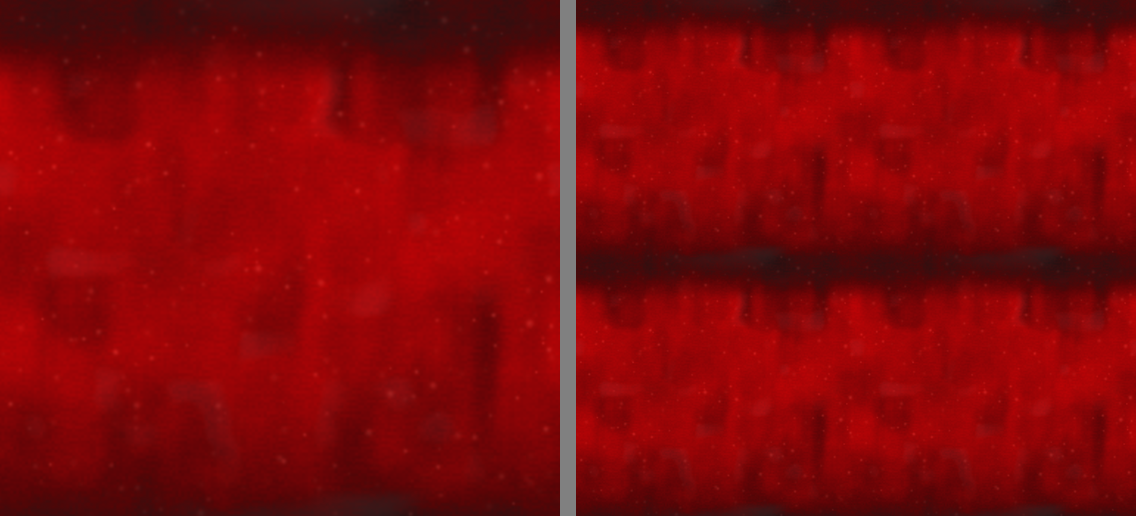
Left: one tile. Right: repeated 2 by 2.
Give the GLSL for this texture, as a WebGL 1 fragment shader.

```glsl
precision highp float;
// Worn deep red cloth or paint: a bright mottled field with soft upright smears,
// fading into charred bands at the top and bottom, with dust specks and grain.
// Built from wrapping value noise, so it tiles in both directions.
uniform vec2 u_resolution;

#define FIELD_RED 0.618
#define CHAR_RED 0.235
#define BOTTOM_FADE 0.34
#define TOP_START 0.81
#define TOP_END 0.96
#define EDGE_WOBBLE 0.13
#define MOTTLE 0.22
#define STREAK 0.11
#define PATCH_DARK 0.11
#define GRAIN 0.045
#define SPECK_GRID vec2(38.0, 35.0)
#define SPECK_SHARE 0.34

float hash(vec2 p) {
  return fract(sin(dot(p, vec2(127.1, 311.7))) * 43758.5453);
}

// Value noise over the unit square, wrapping after a whole number of cells
float noise(vec2 uv, vec2 cells, float seed) {
  vec2 p = uv * cells;
  vec2 i = floor(p);
  vec2 f = p - i;
  f = f * f * f * (f * (f * 6.0 - 15.0) + 10.0);
  vec2 lo = mod(i, cells) + seed;
  vec2 hi = mod(i + 1.0, cells) + seed;
  return mix(mix(hash(lo), hash(vec2(hi.x, lo.y)), f.x),
             mix(hash(vec2(lo.x, hi.y)), hash(hi), f.x), f.y);
}

float fbm(vec2 uv, vec2 cells, float seed) {
  float sum = 0.0;
  float weight = 0.5;
  for (int octave = 0; octave < 5; octave++) {
    sum += weight * noise(uv, cells, seed);
    cells *= 2.0;
    seed += 17.3;
    weight *= 0.5;
  }
  return sum / 0.96875;
}

// Soft round dust specks, one chance per cell of a wrapping grid
float specks(vec2 uv) {
  vec2 p = uv * SPECK_GRID;
  vec2 cell = floor(p);
  float sum = 0.0;
  for (int y = -1; y <= 1; y++) {
    for (int x = -1; x <= 1; x++) {
      vec2 c = cell + vec2(float(x), float(y));
      vec2 id = mod(c, SPECK_GRID);
      vec2 center = c + vec2(hash(id + 3.7), hash(id + 9.1));
      float radius = mix(0.10, 0.26, hash(id + 21.4));
      float strength = hash(id + 33.8);
      vec2 d = (p - center) / radius;
      sum += step(hash(id + 47.2), SPECK_SHARE) * strength * strength * exp(-dot(d, d));
    }
  }
  return sum;
}

void main() {
  vec2 uv = gl_FragCoord.xy / u_resolution;

  // Gentle warp hides the noise lattice
  vec2 warp = vec2(fbm(uv, vec2(6.0), 5.0), fbm(uv, vec2(6.0), 61.0)) - 0.5;
  vec2 q = uv + 0.09 * warp;

  // Bright field between the charred bands; the wobble vanishes at the wrap
  float inside = min(1.0, 8.0 * uv.y * (1.0 - uv.y));
  float wobble = EDGE_WOBBLE * inside * (fbm(uv, vec2(5.0, 4.0), 90.0) - 0.5);
  float rise = 1.0 - clamp((uv.y + 1.6 * wobble) / BOTTOM_FADE, 0.0, 1.0);
  float top = smoothstep(TOP_START, TOP_END, uv.y + 0.5 * wobble);
  float field = (1.0 - rise * rise) * (1.0 - top);

  // Mottling, upright smears and dim patches
  float red = mix(CHAR_RED, FIELD_RED, field);
  red += MOTTLE * (fbm(q, vec2(7.0, 6.0), 120.0) - 0.5);
  float streak = noise(uv + 0.02 * warp, vec2(23.0, 6.0), 150.0);
  red += STREAK * (streak - 0.5) * mix(0.4, 1.0, field);
  float dim = smoothstep(0.5, 0.78, noise(q, vec2(6.0, 5.0), 180.0));
  red -= PATCH_DARK * dim * field * mix(1.2, 0.5, streak);

  // Fine grain and faint cross threads
  red += GRAIN * (noise(uv, vec2(190.0, 175.0), 210.0) - 0.5);
  red += 0.5 * GRAIN * (noise(uv, vec2(60.0, 150.0), 240.0) - 0.5);
  red = clamp(red, 0.15, 0.74);

  // Red ramp, greyer in the dark
  float ash = 1.0 - smoothstep(0.18, 0.36, red);
  vec3 color = vec3(red, mix(0.017, 0.055, ash), mix(0.022, 0.058, ash));

  // Pale rosy blooms, dust, and cold grey stains along the wrap
  float bloom = smoothstep(0.70, 0.95, noise(q, vec2(15.0, 12.0), 270.0));
  color += bloom * field * vec3(0.02, 0.035, 0.04);
  color += specks(uv) * mix(0.6, 1.0, field) * vec3(0.14, 0.09, 0.08);
  float edge = min(uv.y, 1.0 - uv.y);
  float stain = smoothstep(0.48, 0.75, noise(q, vec2(6.0, 8.0), 300.0));
  stain *= 1.0 - smoothstep(0.0, 0.06, edge);
  color = mix(color, vec3(0.19, 0.16, 0.16), 0.75 * stain);

  gl_FragColor = vec4(color, 1.0);
}
```
